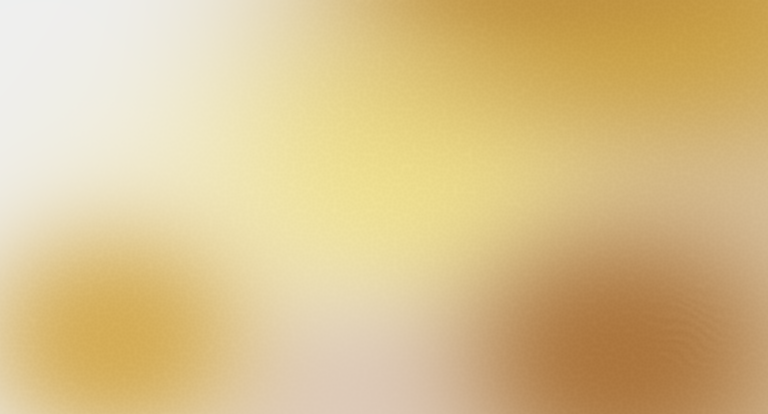
Give the GLSL for this background, as a WebGL 1 fragment shader.

```glsl
precision highp float;
// Soft blurred backdrop: a white-to-tan sweep overlaid with broad elliptical
// glows of cream, yellow, gold, brown and amber. Fine cellular grain and a
// small patch of ripples, both very faint, give the surface a paper feel.

uniform vec2 u_resolution;

const vec3 WHITE = vec3(0.935, 0.937, 0.940);
const vec3 TAN = vec3(0.850, 0.765, 0.630);
const vec3 CREAM = vec3(0.950, 0.925, 0.810);
const vec3 YELLOW = vec3(0.940, 0.885, 0.580);
const vec3 BLUSH = vec3(0.870, 0.795, 0.730);
const vec3 GOLD = vec3(0.795, 0.635, 0.280);
const vec3 BRONZE = vec3(0.740, 0.560, 0.250);
const vec3 BROWN = vec3(0.675, 0.465, 0.245);
const vec3 AMBER = vec3(0.835, 0.680, 0.345);

// Elliptical falloff, slightly flatter in the middle than a Gaussian
float falloff(vec2 uv, vec2 centre, vec2 radius) {
  vec2 d = (uv - centre) / radius;
  return exp(-pow(dot(d, d) + 1e-5, 1.25));
}

vec3 addGlow(vec3 base, vec3 tint, float strength, float shape) {
  return mix(base, tint, strength * shape);
}

vec2 hash2(vec2 cell) {
  vec2 h = vec2(dot(cell, vec2(127.1, 311.7)), dot(cell, vec2(269.5, 183.3)));
  return fract(sin(h) * 43758.5);
}

// Distance to the nearest scattered feature point
float cellular(vec2 p) {
  vec2 cell = floor(p);
  vec2 local = fract(p);
  float nearest = 2.0;
  for (int y = -1; y <= 1; y++) {
    for (int x = -1; x <= 1; x++) {
      vec2 offset = vec2(float(x), float(y));
      nearest = min(nearest, length(offset + hash2(cell + offset) - local));
    }
  }
  return nearest;
}

// Layered sines bent into short wavy lines
float ripples(vec2 p) {
  float bend = sin(p.x * 38.0 + 2.0 * sin(p.y * 23.0));
  return sin(p.y * 240.0 + p.x * 90.0 + 2.5 * bend);
}

void main() {
  vec2 uv = gl_FragCoord.xy / u_resolution;
  vec2 p = gl_FragCoord.xy / u_resolution.y;

  // Sweep from the white left to the tan right
  vec3 color = mix(WHITE, TAN, smoothstep(0.1, 0.95, uv.x));

  // Pale centre
  color = addGlow(color, CREAM, 0.85, falloff(uv, vec2(0.30, 0.45), vec2(0.28, 0.42)));
  color = addGlow(color, YELLOW, 1.0, falloff(uv, vec2(0.54, 0.60), vec2(0.25, 0.37)));
  color = addGlow(color, BLUSH, 0.95, falloff(uv, vec2(0.45, 0.0), vec2(0.20, 0.28)));

  // Gold along the upper right, deepest at the top edge
  color = addGlow(color, GOLD, 1.0, falloff(uv, vec2(0.84, 0.97), vec2(0.38, 0.34)));
  color = addGlow(color, BRONZE, 0.75, falloff(uv, vec2(0.74, 1.03), vec2(0.24, 0.12)));

  // Brown and amber pools in the lower corners
  color = addGlow(color, BROWN, 1.0, falloff(uv, vec2(0.81, 0.14), vec2(0.21, 0.32)));
  color = addGlow(color, AMBER, 1.0, falloff(uv, vec2(0.15, 0.18), vec2(0.18, 0.28)));

  // Surface texture, weaker on the white
  float warmth = smoothstep(0.0, 0.4, color.r - color.b);
  color += (cellular(p * 110.0) - 0.45) * 0.022 * warmth;
  color += ripples(p) * 0.008 * falloff(uv, vec2(0.90, 0.20), vec2(0.05, 0.11));

  gl_FragColor = vec4(color, 1.0);
}
```
